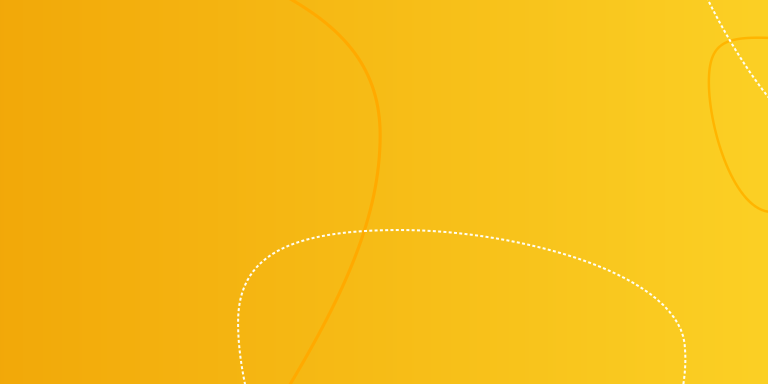
A WebGL 2 fragment shader for this background:

```glsl
#version 300 es
precision highp float;
// Warm amber gradient crossed by smooth orange strokes and dashed white curves.
// Each curve is a chain of cubic Beziers walked as short segments, which gives
// both the distance to the stroke and the arc length that spaces the dashes.

uniform vec2 u_resolution;
out vec4 fragColor;

// Lengths are in canvas heights: x runs 0..2, y runs 0..1 upward.
const vec2 CANVAS = vec2(2.0, 1.0);
const vec3 AMBER_LEFT = vec3(0.947, 0.660, 0.034);
const vec3 YELLOW_RIGHT = vec3(0.985, 0.815, 0.142);
const vec3 ORANGE = vec3(1.0, 0.667, 0.0);
const vec3 LIGHT_ORANGE = vec3(1.0, 0.710, 0.0);
const vec3 DASH_WHITE = vec3(1.0, 0.995, 0.95);
const float WIDE_STROKE = 0.0082;
const float THIN_STROKE = 0.0065;
const float DASH_STROKE = 0.0053;
const float DASH_PERIOD = 0.0138;
const float DASH_LENGTH = 0.0078;
const int SEGMENTS = 32;

// Running state of a stroke: nearest distance, arc length there, total length.
struct Stroke {
    float dist;
    float along;
    float total;
};

Stroke newStroke() {
    return Stroke(1e3, 0.0, 0.0);
}

vec2 bezier(vec2 a, vec2 b, vec2 c, vec2 d, float t) {
    float s = 1.0 - t;
    return s * s * (s * a + 3.0 * t * b) + t * t * (3.0 * s * c + t * d);
}

// Extends a stroke by one cubic Bezier.
void addCurve(inout Stroke k, vec2 p, vec2 a, vec2 b, vec2 c, vec2 d) {
    vec2 start = a;
    for (int i = 1; i <= SEGMENTS; i++) {
        vec2 end = bezier(a, b, c, d, float(i) / float(SEGMENTS));
        vec2 edge = end - start;
        float len = length(edge);
        float h = clamp(dot(p - start, edge) / (len * len), 0.0, 1.0);
        float dist = length(p - start - h * edge);
        if (dist < k.dist) {
            k.dist = dist;
            k.along = k.total + h * len;
        }
        k.total += len;
        start = end;
    }
}

// Antialiased coverage of a band of the given width.
float band(float dist, float width, float pixel) {
    return clamp((0.5 * width - dist) / pixel + 0.5, 0.0, 1.0);
}

float dashes(Stroke k, float pixel) {
    float fromCentre = abs(fract(k.along / DASH_PERIOD) - 0.5) * DASH_PERIOD;
    return band(k.dist, DASH_STROKE, pixel) * band(fromCentre, DASH_LENGTH, pixel);
}

void main() {
    vec2 uv = gl_FragCoord.xy / u_resolution;
    vec2 p = uv * CANVAS;
    float pixel = 1.0 / u_resolution.y;

    // Background
    vec3 color = mix(AMBER_LEFT, YELLOW_RIGHT, uv.x);

    // Long orange bow left of centre
    Stroke bow = newStroke();
    addCurve(bow, p, vec2(0.752, 1.005), vec2(0.898, 0.922), vec2(0.990, 0.818), vec2(0.990, 0.648));
    addCurve(bow, p, vec2(0.990, 0.648), vec2(0.990, 0.440), vec2(0.898, 0.237), vec2(0.753, -0.005));
    color = mix(color, ORANGE, band(bow.dist, WIDE_STROKE, pixel));

    // Rounded loop cut by the right edge
    Stroke loop = newStroke();
    addCurve(loop, p, vec2(2.010, 0.901), vec2(1.888, 0.906), vec2(1.846, 0.891), vec2(1.846, 0.786));
    addCurve(loop, p, vec2(1.846, 0.786), vec2(1.846, 0.661), vec2(1.914, 0.448), vec2(2.010, 0.448));
    color = mix(color, LIGHT_ORANGE, band(loop.dist, THIN_STROKE, pixel));

    // Dashed dome rising from the lower edge
    Stroke dome = newStroke();
    addCurve(dome, p, vec2(0.639, -0.005), vec2(0.625, 0.062), vec2(0.620, 0.115), vec2(0.620, 0.161));
    addCurve(dome, p, vec2(0.620, 0.161), vec2(0.620, 0.336), vec2(0.755, 0.401), vec2(1.042, 0.401));
    addCurve(dome, p, vec2(1.042, 0.401), vec2(1.354, 0.401), vec2(1.784, 0.284), vec2(1.784, 0.088));
    addCurve(dome, p, vec2(1.784, 0.088), vec2(1.786, 0.057), vec2(1.784, 0.029), vec2(1.779, -0.005));
    color = mix(color, DASH_WHITE, dashes(dome, pixel));

    // Dashed arc across the upper right corner
    Stroke arc = newStroke();
    addCurve(arc, p, vec2(1.839, 1.010), vec2(1.888, 0.909), vec2(1.948, 0.812), vec2(2.005, 0.742));
    color = mix(color, DASH_WHITE, dashes(arc, pixel));

    fragColor = vec4(color, 1.0);
}
```
